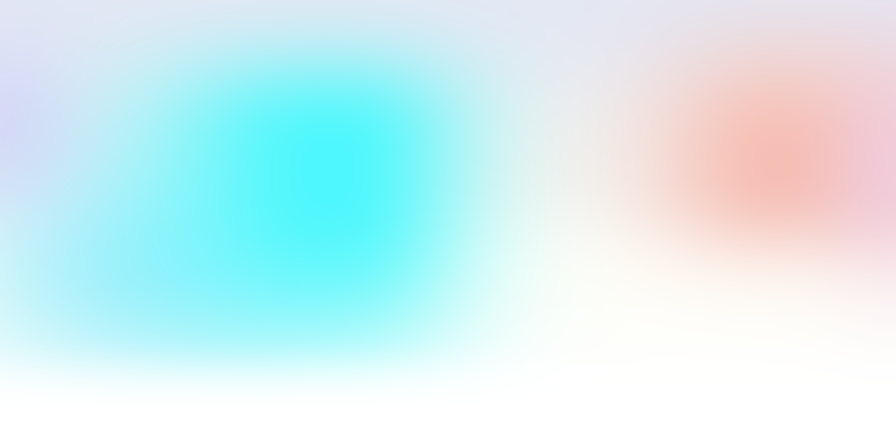
This background is drawn by a WebGL 1 fragment shader. Its source:

```glsl
precision highp float;
// Soft pastel backdrop: cyan and peach glows on lavender that fades to white.

uniform vec2 u_resolution;

const vec3 WHITE = vec3(1.0);
const vec3 MIST = vec3(0.895, 0.91, 0.955);
const vec3 PEARL = vec3(0.955, 0.955, 0.945);
const vec3 CREAM = vec3(0.995, 0.995, 0.975);
const vec3 LAVENDER = vec3(0.83, 0.82, 0.97);
const vec3 ICE = vec3(0.68, 0.94, 0.985);
const vec3 CYAN = vec3(0.30, 0.97, 0.99);
const vec3 PEACH = vec3(0.965, 0.745, 0.70);
const vec3 ORCHID = vec3(0.93, 0.79, 0.90);

// Vertical wash, from white at the bottom to mist at the top.
vec3 wash(float y) {
  vec3 color = mix(WHITE, CREAM, smoothstep(0.05, 0.40, y));
  color = mix(color, PEARL, smoothstep(0.38, 0.66, y));
  return mix(color, MIST, smoothstep(0.60, 1.0, y));
}

// Glow with its own reach on each side: low = left/down, high = right/up.
// A larger power gives a flatter core and a steeper rim.
float glow(vec2 uv, vec2 center, vec2 low, vec2 high, vec2 power) {
  vec2 offset = uv - center;
  vec2 reach = mix(low, high, step(0.0, offset));
  vec2 falloff = pow(max(abs(offset) / reach, 0.0001), power);
  return exp(-falloff.x - falloff.y);
}

void main() {
  vec2 uv = gl_FragCoord.xy / u_resolution;
  vec3 color = wash(uv.y);

  // Cool left half
  float ice = glow(uv, vec2(0.15, 0.40), vec2(0.20, 0.25), vec2(0.20, 0.30), vec2(2.0));
  float lavender = glow(uv, vec2(0.0, 0.72), vec2(0.1, 0.20), vec2(0.10, 0.20), vec2(2.0));
  float cyan = glow(uv, vec2(0.37, 0.63), vec2(0.20, 0.40), vec2(0.155, 0.25), vec2(2.2, 2.8));
  color = mix(color, ICE, ice);
  color = mix(color, LAVENDER, 0.75 * lavender);
  color = mix(color, CYAN, cyan);

  // Warm right half
  float peach = glow(uv, vec2(0.875, 0.63), vec2(0.15, 0.20), vec2(0.20, 0.27), vec2(2.1, 2.3));
  float orchid = glow(uv, vec2(1.0, 0.62), vec2(0.08, 0.25), vec2(0.08, 0.25), vec2(2.0));
  color = mix(color, PEACH, peach);
  color = mix(color, ORCHID, 0.6 * orchid);

  // White floor
  color = mix(WHITE, color, smoothstep(0.07, 0.25, uv.y));
  gl_FragColor = vec4(color, 1.0);
}
```
